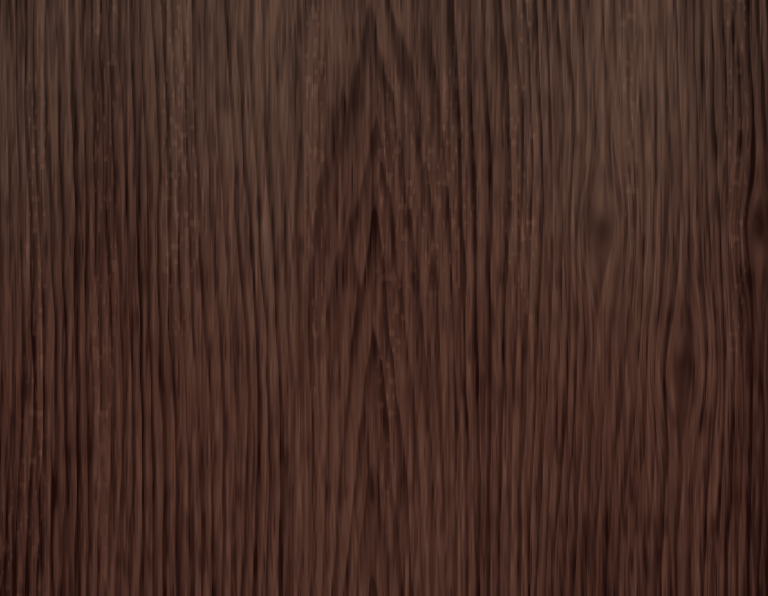
A WebGL 1 fragment shader for this texture:

```glsl
precision highp float;
// Dark walnut board: growth rings are contours of a warped distance field,
// bent into pointed arches near the middle and around small knots.
// Stretched value noise adds fibres, pores and broad shifts of tone.
uniform vec2 u_resolution;

float hash(vec2 p) {
  vec3 q = fract(p.xyx * vec3(0.1031, 0.1030, 0.0973));
  q += dot(q, q.yzx + 33.33);
  return fract((q.x + q.y) * q.z);
}

float noise(vec2 p) {
  vec2 cell = floor(p);
  vec2 f = fract(p);
  f = f * f * (3.0 - 2.0 * f);
  float low = mix(hash(cell), hash(cell + vec2(1.0, 0.0)), f.x);
  float high = mix(hash(cell + vec2(0.0, 1.0)), hash(cell + 1.0), f.x);
  return mix(low, high, f.y);
}

// Pushes the grain apart around knots; z holds the darkness of their cores.
vec3 bendAroundKnots(vec2 p) {
  vec3 bent = vec3(p, 0.0);
  for (int i = 0; i < 3; i++) {
    float n = float(i);
    vec2 d = p - vec2(1.01 + 0.133 * n, 0.5 + 0.115 * cos(3.0 * n));
    float reach = exp(-dot(d * vec2(24.0, 9.0), d * vec2(24.0, 9.0)));
    bent.x -= 0.75 * d.x * reach;
    bent.z += exp(-dot(d * vec2(85.0, 38.0), d * vec2(85.0, 38.0)));
  }
  return bent;
}

// Ring count: steep across the board, slow along it except in the arches.
float ringField(vec2 p) {
  float dx = p.x - 0.625 - 0.02 * (noise(vec2(3.0, p.y * 3.0)) - 0.5);
  float rings = 55.0 * sqrt(dx * dx + 0.0001);
  rings += 6.0 * p.y * exp(-dx * dx / 0.01);
  rings += 2.4 * noise(p * vec2(4.0, 1.2) + 7.0);
  rings += 1.0 * noise(p * vec2(15.0, 2.5) + 31.0);
  return rings + 0.28 * noise(p * vec2(120.0, 11.0));
}

void main() {
  vec2 p = gl_FragCoord.xy / u_resolution.y;
  vec2 uv = gl_FragCoord.xy / u_resolution;
  vec3 bent = bendAroundKnots(p);

  // Late wood darkens slowly and ends at a sharper edge
  float rings = ringField(bent.xy);
  float phase = fract(rings);
  float edge = clamp(55.0 / u_resolution.y, 0.14, 0.4);
  float lateWood = smoothstep(0.35, 0.8, phase) * (1.0 - smoothstep(1.0 - edge, 1.0, phase));
  lateWood *= mix(0.6, 1.1, hash(vec2(floor(rings), 5.0)));
  lateWood *= mix(0.5, 1.2, noise(p * vec2(9.0, 2.0) + 50.0));

  // Fibres and short dark pores follow the bent grain
  vec2 grain = bent.xy;
  float fibre = noise(grain * vec2(170.0, 5.0)) - 0.5;
  float fineFibre = noise(grain * vec2(330.0, 24.0) + 80.0) - 0.5;
  float pores = smoothstep(0.6, 0.95, noise(grain * vec2(230.0, 17.0) + 140.0));
  float broad = noise(p * vec2(11.0, 1.3) + 20.0) - 0.5;

  float tone = 0.63 - 0.48 * lateWood;
  tone += 0.34 * fibre + 0.32 * fineFibre - 0.22 * pores + 0.3 * broad;
  tone -= 0.4 * bent.z;

  // Pale flecks in a few narrow strips
  float strip = smoothstep(0.68, 0.85, noise(vec2(p.x * 17.0, p.y * 1.5 + 9.0)));
  tone += 0.2 * strip * smoothstep(0.62, 0.9, noise(p * vec2(200.0, 75.0) + 11.0));

  // Soft light from above, dimmer toward the sides
  float side = abs(uv.x - 0.5) * 2.0;
  tone += 0.2 * (uv.y - 0.5) + 0.05 - 0.13 * side * side;

  // Reddish heartwood low down, greyer sheen near the top
  vec3 wood = mix(vec3(0.13, 0.068, 0.053), vec3(0.38, 0.265, 0.215), clamp(tone, -0.1, 1.15));
  float sheen = smoothstep(0.3, 1.0, uv.y + 0.3 * broad);
  wood += mix(vec3(0.006, -0.007, -0.006), vec3(-0.003, 0.012, 0.014), sheen);
  gl_FragColor = vec4(wood, 1.0);
}
```
